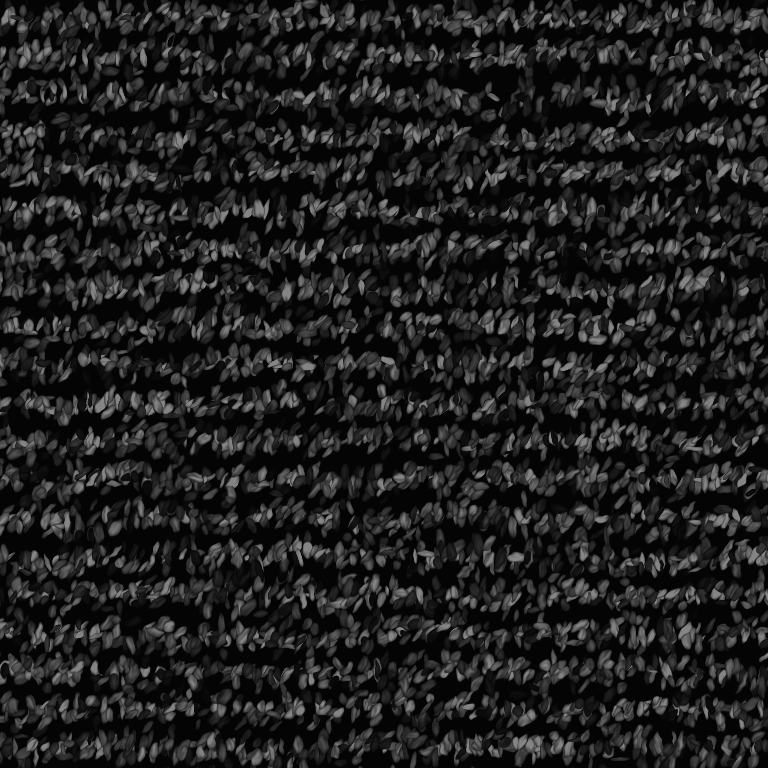
Reproduce this texture procedurally as a Shadertoy shader.

```glsl
// Dark looped carpet: irregular rows of short, leaning grey tufts over black gaps.

const float ROWS = 20.0;
const float COLUMNS = 60.0;
const int STRANDS = 5;
const float GAP_TONE = 0.014;
const float DIM_TONE = 0.045;
const float BRIGHT_TONE = 0.57;

vec3 hash3(vec2 p) {
    vec3 q = fract(p.xyx * vec3(0.1031, 0.1030, 0.0973));
    q += dot(q, q.yxz + 33.33);
    return fract((q.xxy + q.yzz) * q.zyx);
}

float cornerSlope(vec2 corner, vec2 offset) {
    return dot(hash3(corner + 71.0).xy * 2.0 - 1.0, offset);
}

float gradientNoise(vec2 p) {
    vec2 i = floor(p);
    vec2 f = p - i;
    vec2 u = f * f * f * (f * (f * 6.0 - 15.0) + 10.0);
    vec2 e = vec2(1.0, 0.0);
    float low = mix(cornerSlope(i, f), cornerSlope(i + e.xy, f - e.xy), u.x);
    float high = mix(cornerSlope(i + e.yx, f - e.yx), cornerSlope(i + e.xx, f - e.xx), u.x);
    return mix(low, high, u.y);
}

vec2 rotate(vec2 p, float angle) {
    float c = cos(angle);
    float s = sin(angle);
    return vec2(c * p.x - s * p.y, s * p.x + c * p.y);
}

// Lays one rounded tuft with a dark rim over the tone beneath it.
float layTuft(float under, vec2 p, vec2 halfSize, float tone, float seed) {
    float d = length(p / halfSize);
    if (d > 1.0) return under;
    float fibre = gradientNoise(p * vec2(260.0, 75.0) + seed * 40.0);
    float body = tone * (1.0 - d * d * d) * (0.97 + 0.75 * fibre);
    float cover = 1.0 - smoothstep(0.72, 1.0, d);
    return mix(under, max(body, GAP_TONE), cover);
}

// Stacks the strands of one grid cell around the centre line of its row.
float layCell(float under, vec2 p, vec2 cell, float patchTone) {
    vec2 cellSize = 1.0 / vec2(COLUMNS, ROWS);
    float tone = under;
    for (int k = 0; k < STRANDS; k++) {
        vec2 key = cell + vec2(17.3, 41.7) * float(k + 1);
        vec3 place = hash3(key);
        vec3 form = hash3(key + 113.5);
        vec3 look = hash3(key + 251.9);

        float rowOffset = (place.y + place.z - 1.0) * 0.5;
        vec2 centre = (cell + vec2(place.x, 0.5 + rowOffset)) * cellSize;
        vec2 halfSize = vec2(mix(0.0035, 0.0080, form.x), mix(0.0085, 0.0155, form.y));

        // Most strands lean right; a few lie almost flat.
        float lean = 0.32 + (form.z - 0.5) * 1.3;
        lean += step(0.88, look.y) * 0.9;

        float rowShade = mix(1.15, 0.45, abs(rowOffset) * 2.0);
        float strandTone = mix(DIM_TONE, BRIGHT_TONE, look.x) * rowShade * patchTone;
        tone = layTuft(tone, rotate(p - centre, lean), halfSize, strandTone, look.z);
    }
    return tone;
}

void mainImage(out vec4 fragColor, in vec2 fragCoord) {
    vec2 uv = fragCoord / iResolution.y;

    // Wandering rows and slightly ragged tuft outlines.
    vec2 p = uv;
    p.y += 0.018 * gradientNoise(uv * vec2(7.0, 9.0));
    p += 0.0035 * vec2(gradientNoise(uv * 95.0), gradientNoise(uv * 95.0 + 37.0));

    // Broad uneven wear.
    float patchTone = 1.0 + 0.45 * gradientNoise(uv * vec2(11.0, 16.0) + 5.0);

    vec2 home = floor(p * vec2(COLUMNS, ROWS));
    float tone = GAP_TONE;
    for (int y = -1; y <= 1; y++) {
        for (int x = -1; x <= 1; x++) {
            tone = layCell(tone, p, home + vec2(x, y), patchTone);
        }
    }
    fragColor = vec4(vec3(clamp(tone, 0.0, 0.52)), 1.0);
}
```
